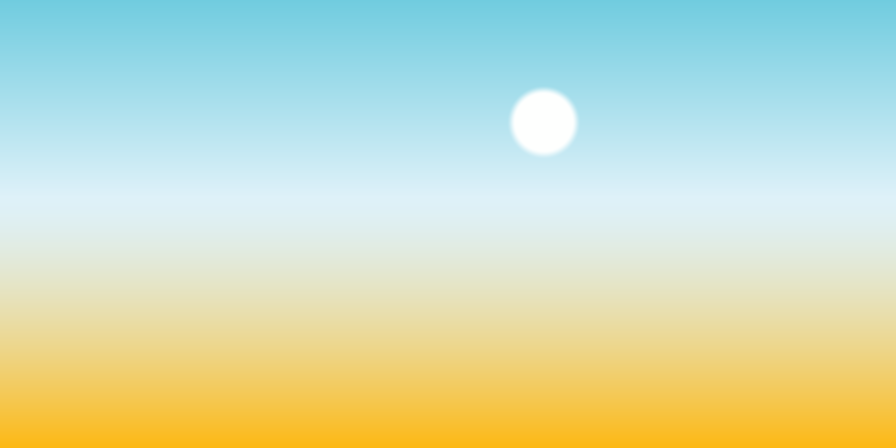
A WebGL 1 fragment shader for this background:

```glsl
precision highp float;
// Clear sky fading from blue through a pale horizon to gold, with a soft white sun.

uniform vec2 u_resolution;

#define SKY_TOP vec3(0.44, 0.80, 0.875)
#define HORIZON vec3(0.87, 0.945, 0.975)
#define GOLD vec3(0.992, 0.722, 0.075)
#define SUN_COLOR vec3(0.995, 1.0, 0.998)
#define HORIZON_HEIGHT 0.56
#define GOLD_FALLOFF 1.44
#define SUN_CENTER vec2(0.607, 0.727)
#define SUN_RADIUS 0.063
#define GLOW_RADIUS 0.083

// Vertical gradient: linear above the horizon, eased below it.
vec3 skyColor(float height) {
  float rise = clamp((height - HORIZON_HEIGHT) / (1.0 - HORIZON_HEIGHT), 0.0, 1.0);
  float depth = clamp(1.0 - height / HORIZON_HEIGHT, 0.0, 1.0);
  vec3 upper = mix(HORIZON, SKY_TOP, rise);
  return mix(upper, GOLD, pow(depth, GOLD_FALLOFF));
}

// Coverage of the sun disc and its blurred rim.
float sunMask(vec2 uv) {
  float aspect = u_resolution.x / u_resolution.y;
  float dist = length((uv - SUN_CENTER) * vec2(aspect, 1.0));
  return 1.0 - smoothstep(SUN_RADIUS, GLOW_RADIUS, dist);
}

void main() {
  vec2 uv = gl_FragCoord.xy / u_resolution;
  vec3 color = mix(skyColor(uv.y), SUN_COLOR, sunMask(uv));
  gl_FragColor = vec4(color, 1.0);
}
```
